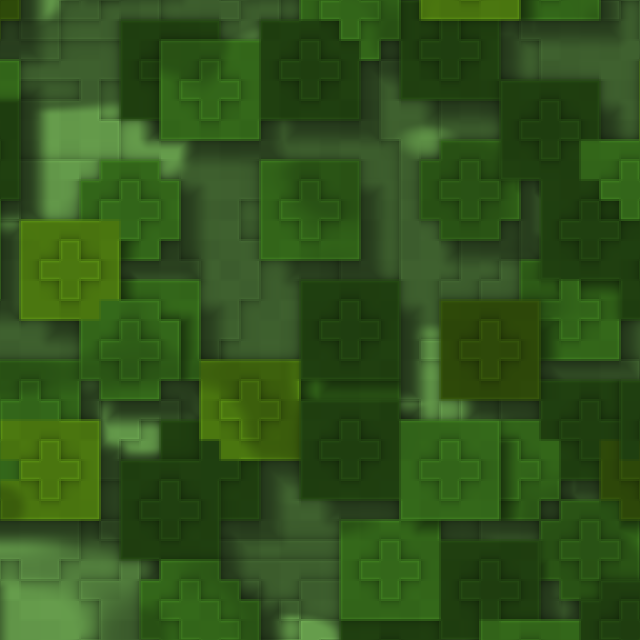
A Shadertoy shader for this pattern:

```glsl
// Top-down block forest: square tree crowns with raised crosses over terraced grassland.

float hash(vec2 p) {
    return fract(sin(dot(p, vec2(127.1, 311.7))) * 43758.5453);
}

float noise(vec2 p) {
    vec2 i = floor(p), f = fract(p);
    f = f * f * (3.0 - 2.0 * f);
    return mix(mix(hash(i), hash(i + vec2(1, 0)), f.x),
               mix(hash(i + vec2(0, 1)), hash(i + 1.0), f.x), f.y);
}

// One optional tree per 5x5 slot: centre cell, crown height (-1 if none), seed
vec4 treeInSlot(vec2 slot) {
    float density = 0.73 + 0.25 * sin(slot.x * 1.1 + slot.y * 0.7);
    if (hash(slot + 7.3) > density) return vec4(0, 0, -1, 0);
    vec2 jitter = floor(5.0 * vec2(hash(slot + 1.7), hash(slot + 23.9)));
    return vec4(slot * 5.0 + jitter, 8.0 + floor(3.0 * hash(slot + 51.2)), hash(slot + 87.4));
}

// Terraces, broken into single blocks where the land is rough
float groundHeight(vec2 cell) {
    float rough = smoothstep(0.3, 0.6, noise(cell * 0.12 + 40.0));
    return floor(7.0 * noise(cell * vec2(0.07, 0.15) + 3.0) + 0.9 * rough * hash(cell));
}

// Height of the topmost block, and the seed of its tree (-1 for ground)
vec2 topBlock(vec2 cell) {
    vec2 best = vec2(groundHeight(cell), -1.0);
    vec2 slot = floor(cell / 5.0);
    for (int k = 0; k < 9; k++) {
        vec4 tree = treeInSlot(slot + vec2(k % 3 - 1, k / 3 - 1));
        vec2 d = abs(cell - tree.xy);
        bool cutCorner = fract(tree.w * 13.0) < 0.25 && d.x + d.y > 3.5;
        if (tree.z < 0.0 || max(d.x, d.y) > 2.5 || cutCorner) continue;
        float height = tree.z + (d.x + d.y < 1.5 ? 1.0 : 0.0);
        if (height > best.x) best = vec2(height, tree.w);
    }
    return best;
}

// Soft shadow thrown to the lower right by taller crowns
float crownShadow(vec2 p, float height) {
    float shadow = 0.0;
    vec2 slot = floor(p / 5.0);
    for (int k = 0; k < 9; k++) {
        vec4 tree = treeInSlot(slot + vec2(k % 3 - 1, k / 3 - 1));
        float drop = tree.z - height;
        if (drop <= 0.0) continue;
        vec2 shift = vec2(1, -1) * min(0.5 + 0.2 * drop, 1.2);
        vec2 d = abs(p - tree.xy - 0.5 - shift) - 2.2;
        float dist = length(max(d, 0.0)) + min(max(d.x, d.y), 0.0);
        shadow = max(shadow, 1.0 - smoothstep(-0.5, 0.7, dist));
    }
    return shadow;
}

vec3 forest(vec2 p) {
    vec2 cell = floor(p), f = fract(p);
    vec2 block = topBlock(cell);
    bool isTree = block.y >= 0.0;
    float shadow = crownShadow(p, block.x);

    // Sunlit material colours and their shade
    vec3 grass = vec3(0.39, 0.60, 0.29);
    vec3 leaf = vec3(0.20, 0.40, 0.10);
    vec3 yellowLeaf = vec3(0.29, 0.46, 0.06);
    vec3 color;
    if (isTree) {
        float shaded = fract(block.y * 7.0) < 0.48 ? 1.0 : 0.0;
        float blotch = 0.5 * smoothstep(0.55, 0.8, noise(p * 0.3 + 11.0));
        color = block.y < 0.17 ? yellowLeaf : leaf;
        color *= mix(1.0, 0.61, max(shaded, max(shadow, blotch)));
    } else {
        float sun = smoothstep(0.62, 0.76, noise(p * vec2(0.14, 0.28) + 60.0));
        color = grass * mix(0.62, 1.0, sun * (1.0 - shadow)) * (1.0 - 0.33 * shadow);
    }
    color *= 0.97 + 0.06 * hash(cell + 9.1);

    // Bright rims above lower neighbours, dark creases below higher ones
    float rim = 0.0, crease = 0.0;
    for (int k = 0; k < 4; k++) {
        float side = k < 2 ? -1.0 : 1.0;
        vec2 dir = k % 2 == 0 ? vec2(side, 0) : vec2(0, side);
        float edge = 0.5 - dot(f - 0.5, dir);
        float rise = topBlock(cell + dir).x - block.x;
        if (rise < 0.0) rim = max(rim, 1.0 - smoothstep(0.03, 0.17, edge));
        if (rise > 0.0) crease += exp(-edge * 5.0) * min(0.6 + 0.15 * rise, 1.0);
    }
    color *= 1.0 + rim * (isTree ? 0.24 : 0.10);
    return color * (1.0 - 0.32 * min(crease, 1.3));
}

void mainImage(out vec4 fragColor, in vec2 fragCoord) {
    vec2 uv = fragCoord / iResolution.xy;
    vec3 color = vec3(0);
    // Four samples soften the block edges
    for (int k = 0; k < 4; k++) {
        vec2 offset = (vec2(k % 2, k / 2) - 0.5) * 0.0022;
        color += forest((uv + offset) * 32.0) / 4.0;
    }
    fragColor = vec4(color, 1.0);
}
```
